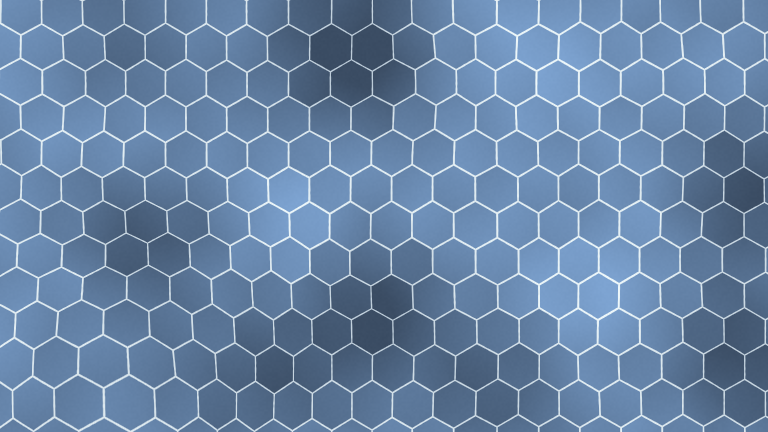
A WebGL 2 fragment shader for this pattern:

```glsl
#version 300 es
precision highp float;

uniform vec2 u_resolution;
out vec4 fragColor;

float hash(vec2 p) {
    return fract(sin(dot(p, vec2(12.9898, 78.233))) * 43758.5453);
}

float noise(vec2 p) {
    vec2 i = floor(p), f = fract(p);
    f = f * f * (3.0 - 2.0 * f);
    return mix(mix(hash(i), hash(i + vec2(1, 0)), f.x),
               mix(hash(i + vec2(0, 1)), hash(i + vec2(1, 1)), f.x), f.y);
}

// Gentle waves plus a swelling near the lower left
vec2 warp(vec2 p) {
    vec2 d = p - vec2(0.25, 0.07);
    p -= 0.22 * d * exp(-14.0 * dot(d, d));
    vec2 wave = vec2(noise(p * 5.0), noise(p * 5.0 + 31.0)) - 0.5;
    return p + 0.012 * wave;
}

// Offset from the centre of the nearest pointy-top hexagon of width 1
vec2 hexLocal(vec2 uv) {
    vec2 s = vec2(1.0, sqrt(3.0));
    vec2 a = mod(uv, s) - 0.5 * s;
    vec2 b = mod(uv - 0.5 * s, s) - 0.5 * s;
    return dot(a, a) < dot(b, b) ? a : b;
}

// Broad hollows and crests: position, strength, radius
const vec4 RELIEF[11] = vec4[11](
    vec4(0.83, 0.88, -0.72, 0.19), vec4(0.88, 0.29, -0.60, 0.14),
    vec4(0.33, 0.46, -0.55, 0.14), vec4(0.60, 0.13, -0.48, 0.20),
    vec4(1.72, 0.55, -0.60, 0.16), vec4(1.72, 0.17, -0.60, 0.18),
    vec4(1.14, 0.10, -0.45, 0.20), vec4(0.29, 0.90, -0.35, 0.13),
    vec4(1.39, 0.32, 0.28, 0.24), vec4(0.68, 0.52, 0.25, 0.15),
    vec4(1.20, 0.88, 0.25, 0.20));

float relief(vec2 p) {
    float shade = 0.68 + 0.22 * (noise(p * 6.0 + 7.0) - 0.5);
    for (int i = 0; i < 11; i++) {
        vec2 d = (p - RELIEF[i].xy) / RELIEF[i].w;
        shade += RELIEF[i].z * exp(-dot(d, d));
    }
    return shade;
}

void main() {
    vec2 p = gl_FragCoord.xy / u_resolution.y;
    float cellWidth = 0.0956;
    vec2 uv = (warp(p) - vec2(0.766, 0.396)) / cellWidth;
    vec2 local = hexLocal(uv);
    vec2 cell = floor((uv - local) * vec2(2.0, 2.0 / sqrt(3.0)) + 0.5);

    // Facets: mostly flat light with a slight tilt in each cell
    float shade = relief(p - 0.6 * local * cellWidth);
    float angle = 6.2832 * hash(cell);
    shade += 0.12 * dot(local, vec2(cos(angle), sin(angle)));
    shade += 0.08 * (hash(cell + 17.0) - 0.5);
    shade = clamp(shade, 0.0, 1.0);
    vec3 color = mix(vec3(0.23, 0.30, 0.39), vec3(0.49, 0.64, 0.82), shade);
    color += 0.012 * (noise(p * 220.0) - 0.5);

    // Pale outlines, thinner and fainter in the hollows
    vec2 q = abs(local);
    float edge = (0.5 - max(q.x, dot(q, vec2(0.5, 0.866)))) * cellWidth;
    float halfWidth = mix(0.0015, 0.0024, shade) + 0.0006 * (noise(p * 150.0) - 0.5);
    float line = clamp((halfWidth - edge) * u_resolution.y + 0.5, 0.0, 1.0);
    vec3 lineColor = mix(vec3(0.74, 0.80, 0.85), vec3(0.93, 0.97, 0.98), shade);
    fragColor = vec4(mix(color, lineColor, line), 1.0);
}
```
